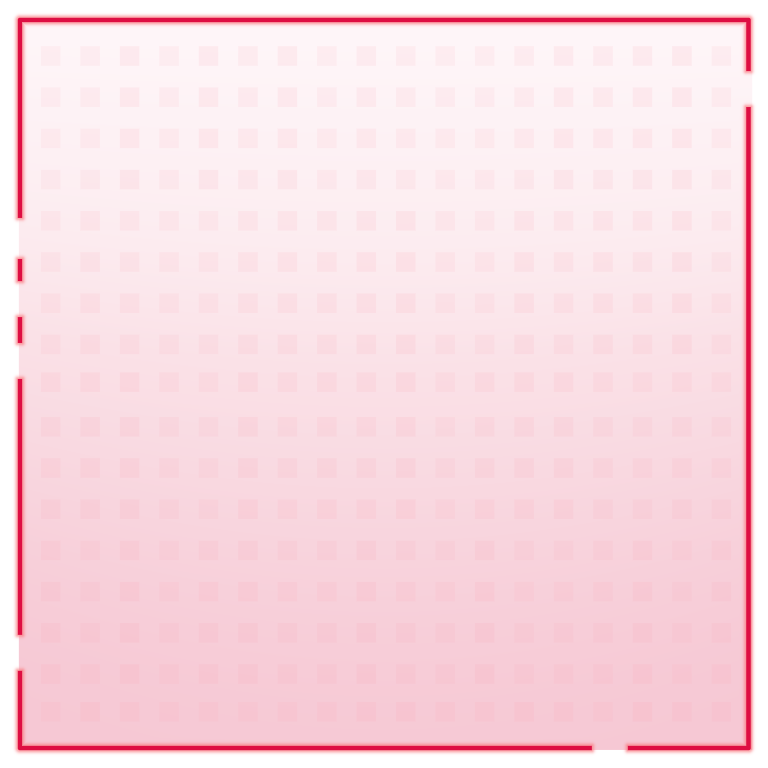
A WebGL 1 fragment shader for this background:

```glsl
precision highp float;
uniform vec2 u_resolution;

float boxDistance(vec2 p, vec2 center, vec2 halfSize) {
  vec2 d = abs(p - center) - halfSize;
  return length(max(d, 0.0)) + min(max(d.x, d.y), 0.0);
}

float hash(vec2 p) {
  return fract(sin(dot(p, vec2(41.3, 289.1))) * 4375.85);
}

// Signed distance to a break in the frame, negative inside it
float gapDistance(vec2 p, vec2 center, vec2 halfSize) {
  vec2 d = abs(p - center) - halfSize;
  return max(d.x, d.y);
}

vec3 panelColor(vec2 p) {
  float side = (p.x - 0.5) * 2.0;
  float t = clamp((p.y - 0.026) / 0.948 + 0.13 * side * side * p.y - 0.03, 0.0, 1.0);
  vec3 pale = mix(vec3(0.996, 0.962, 0.972), vec3(0.985, 0.908, 0.925), min(t / 0.45, 1.0));
  return mix(pale, vec3(0.965, 0.785, 0.832), smoothstep(0.2, 1.05, t));
}

// Grid of 18 by 17 faint squares; every eighth row sits slightly high
float squareGrid(vec2 p, float pixel) {
  vec2 first = vec2(0.0660, 0.0729);
  vec2 pitch = vec2(0.05137, 0.05365);
  vec2 cell = clamp(floor((p - first) / pitch + 0.5), vec2(0.0), vec2(17.0, 16.0));
  vec2 center = first + cell * pitch;
  if (cell.y > 0.5 && mod(cell.y, 8.0) < 0.5) center.y -= 0.0045;
  vec2 d = abs(p - center) - 0.0127;
  float mask = 1.0 - smoothstep(-pixel, pixel, max(d.x, d.y));
  return mask * mix(0.09, 0.13, hash(vec2(cell.x, floor(cell.y / 4.0))));
}

// Distance to the outline with its breaks cut away
float frameDistance(vec2 p) {
  float ring = abs(boxDistance(p, vec2(0.5003, 0.5), vec2(0.4743, 0.474))) - 0.0029;
  float gap = gapDistance(p, vec2(0.026, 0.3105), vec2(0.03, 0.0267));
  for (int i = 0; i < 2; i++) {
    float y = 0.3895 + 0.0805 * float(i);
    gap = min(gap, gapDistance(p, vec2(0.026, y), vec2(0.03, 0.0234)));
  }
  gap = min(gap, gapDistance(p, vec2(0.026, 0.850), vec2(0.03, 0.0234)));
  gap = min(gap, gapDistance(p, vec2(0.975, 0.116), vec2(0.03, 0.0234)));
  gap = min(gap, gapDistance(p, vec2(0.794, 0.974), vec2(0.0234, 0.03)));
  vec2 d = vec2(ring, -gap);
  return length(max(d, 0.0)) + min(max(d.x, d.y), 0.0);
}

void main() {
  vec2 p = gl_FragCoord.xy / u_resolution;
  p.y = 1.0 - p.y;
  float pixel = 0.6 / min(u_resolution.x, u_resolution.y);

  // Tinted panel on white
  float panel = boxDistance(p, vec2(0.502, 0.5), vec2(0.4775, 0.4765));
  vec3 fill = mix(panelColor(p), vec3(0.98, 0.60, 0.67), squareGrid(p, pixel));
  vec3 color = mix(fill, vec3(1.0), smoothstep(-pixel, pixel, panel));

  // Red line with a soft glow
  float line = frameDistance(p);
  float glow = 0.65 * exp(-pow(max(line, 0.0) / 0.0036, 2.0));
  color = mix(color, vec3(0.98, 0.48, 0.50), glow);
  color = mix(color, vec3(0.87, 0.055, 0.26), 1.0 - smoothstep(-pixel, pixel, line));

  gl_FragColor = vec4(color, 1.0);
}
```
